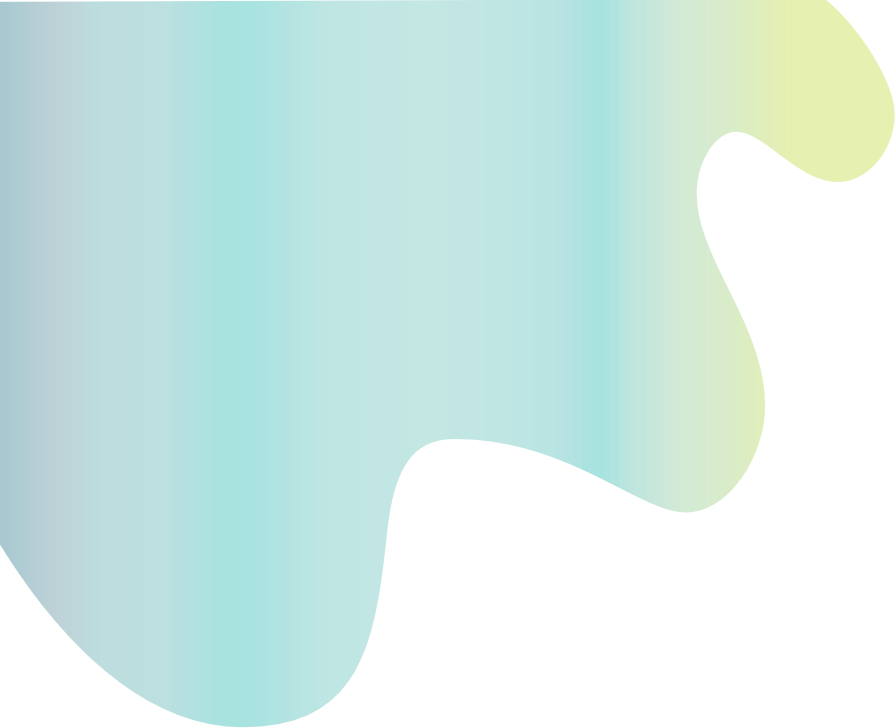
Reproduce this background procedurally as a WebGL 2 fragment shader.

```glsl
#version 300 es
precision highp float;

uniform vec2 u_resolution;
out vec4 fragColor;

// Outline state: current pen position, nearest distance, inside sign
vec2 pen;
float nearest = 10.0;
float side = 1.0;

// Straight piece: updates the distance and the crossing parity
void lineTo(vec2 p, vec2 b) {
  vec2 ab = b - pen, ap = p - pen;
  float h = clamp(dot(ap, ab) / max(dot(ab, ab), 1e-9), 0.0, 1.0);
  nearest = min(nearest, length(ap - ab * h));
  if ((pen.y > p.y) != (b.y > p.y) && p.x < pen.x + ab.x * ap.y / ab.y) side = -side;
  pen = b;
}

// Cubic curve from the pen to d, flattened into short pieces
void curveTo(vec2 p, vec2 b, vec2 c, vec2 d) {
  vec2 a = pen;
  for (int i = 1; i <= 18; i++) {
    float t = float(i) / 18.0, s = 1.0 - t;
    lineTo(p, s * s * s * a + 3.0 * s * t * (s * b + t * c) + t * t * t * d);
  }
}

// Signed distance to the dripping blob, negative inside
float blobDistance(vec2 p) {
  pen = vec2(0.0, 0.252);
  // Large left drip
  curveTo(p, vec2(0.08, 0.122), vec2(0.196, 0.001), vec2(0.333, 0.001));
  curveTo(p, vec2(0.498, 0.001), vec2(0.516, 0.12), vec2(0.532, 0.271));
  // Hollow and middle drip
  curveTo(p, vec2(0.542, 0.361), vec2(0.569, 0.397), vec2(0.625, 0.397));
  curveTo(p, vec2(0.78, 0.397), vec2(0.878, 0.296), vec2(0.942, 0.296));
  curveTo(p, vec2(1.002, 0.296), vec2(1.051, 0.375), vec2(1.051, 0.442));
  // Upper hollow and right lobe
  curveTo(p, vec2(1.051, 0.554), vec2(0.957, 0.644), vec2(0.957, 0.734));
  curveTo(p, vec2(0.957, 0.78), vec2(0.984, 0.819), vec2(1.011, 0.819));
  curveTo(p, vec2(1.05, 0.819), vec2(1.096, 0.75), vec2(1.151, 0.75));
  curveTo(p, vec2(1.194, 0.75), vec2(1.229, 0.796), vec2(1.229, 0.843));
  curveTo(p, vec2(1.229, 0.885), vec2(1.183, 0.96), vec2(1.135, 1.0));
  // Slightly tilted top edge
  return max(nearest * side, p.y - 0.9975 - 0.0037 * p.x);
}

vec3 blend(vec3 base, vec3 next, float from, float to, float x) {
  return mix(base, next, clamp((x - from) / (to - from), 0.0, 1.0));
}

// Horizontal gradient: grey-blue, aqua, pale teal, aqua, lime
vec3 gradient(float x) {
  vec3 aqua = vec3(0.66, 0.89, 0.88);
  vec3 teal = vec3(0.75, 0.90, 0.89);
  vec3 c = vec3(0.65, 0.785, 0.815);
  c = blend(c, vec3(0.74, 0.82, 0.84), 0.0, 0.072, x);
  c = blend(c, vec3(0.74, 0.865, 0.87), 0.072, 0.135, x);
  c = blend(c, vec3(0.74, 0.875, 0.875), 0.135, 0.21, x);
  c = blend(c, aqua, 0.22, 0.305, x);
  c = blend(c, teal, 0.345, 0.45, x);
  c = blend(c, vec3(0.765, 0.905, 0.89), 0.45, 0.58, x);
  c = blend(c, teal, 0.60, 0.70, x);
  c = blend(c, vec3(0.71, 0.89, 0.885), 0.70, 0.785, x);
  c = blend(c, aqua, 0.785, 0.812, x);
  c = blend(c, vec3(0.75, 0.90, 0.87), 0.828, 0.87, x);
  c = blend(c, vec3(0.82, 0.915, 0.84), 0.87, 0.93, x);
  c = blend(c, vec3(0.85, 0.925, 0.79), 0.93, 1.0, x);
  return blend(c, vec3(0.90, 0.94, 0.69), 1.0, 1.085, x);
}

void main() {
  vec2 p = gl_FragCoord.xy / u_resolution * vec2(16.0 / 13.0, 1.0);

  // Faint vertical banding in the gradient
  float banded = (floor(p.x * 80.0) + 0.5) / 80.0;
  vec3 fill = gradient(mix(p.x, banded, 0.5));

  float coverage = clamp(0.5 - blobDistance(p) * u_resolution.y, 0.0, 1.0);
  fragColor = vec4(mix(vec3(1.0), fill, coverage), 1.0);
}
```
